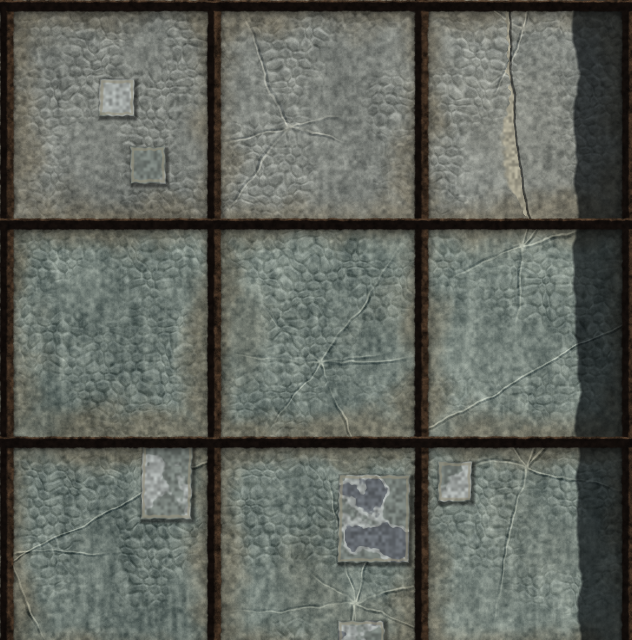
Reproduce this texture procedurally as a Shadertoy shader.

```glsl
// A weathered steel window: three by three panes of wired glass in rusty bars.
// Each pane gets streaked glass, faint wire mesh, edge dirt, thin cracks and
// glued patches; a ragged shadow falls down the right side.

float hash(vec2 p) {
  vec3 q = fract(p.xyx * vec3(0.1031, 0.103, 0.0973));
  q += dot(q, q.yzx + 33.33);
  return fract((q.x + q.y) * q.z);
}

float noise(vec2 p) {
  vec2 i = floor(p), f = fract(p);
  f = f * f * (3.0 - 2.0 * f);
  return mix(mix(hash(i), hash(i + vec2(1, 0)), f.x),
             mix(hash(i + vec2(0, 1)), hash(i + 1.0), f.x), f.y);
}

float fbm(vec2 p) {
  float sum = 0.0, amp = 0.533;
  for (int i = 0; i < 4; i++) {
    sum += amp * noise(p);
    p = p * 2.03 + 17.7;
    amp *= 0.5;
  }
  return sum;
}

// Soft line of half width w
float stroke(float d, float w) { return 1.0 - smoothstep(0.2 * w, w, abs(d)); }

// Honeycomb wire with cells one unit wide
float hexWire(vec2 p) {
  vec2 s = vec2(1, 1.732);
  vec2 a = mod(p, s) - 0.5 * s, b = mod(p - 0.5 * s, s) - 0.5 * s;
  vec2 g = abs(dot(a, a) < dot(b, b) ? a : b);
  return stroke(0.5 - max(g.x, dot(g, 0.5 * s)), 0.18);
}

float boxDist(vec2 p, vec2 halfSize) {
  vec2 d = abs(p) - halfSize;
  return max(d.x, d.y);
}

vec3 glassColor(vec2 uv, vec2 q, vec2 id) {
  float grain = fbm(uv * 130.0), top = step(1.5, id.y);
  float tone = 0.62 + 0.6 * (fbm(uv * 9.0 + id * 5.0) - 0.5) + 1.15 * (grain - 0.5)
             + (0.85 - 0.4 * top) * (fbm(uv * vec2(90, 16) + id * 3.0) - 0.5) + 0.11 * (id.x - 1.0);
  // Darker, bluer heart in each pane
  tone -= 0.22 * exp(-6.0 * dot(q - 0.5, q - 0.5)) * (1.0 - top);
  vec3 col = mix(vec3(0.31, 0.36, 0.345), vec3(0.57, 0.615, 0.58), tone);
  col = mix(col, dot(col, vec3(0.333)) * vec3(1.0, 1.0, 0.96), 0.1 + 0.6 * top);

  // Flat, wavering mesh that comes and goes; the top row shows its rows as ripples
  vec2 mesh = uv * vec2(48, 58) + 0.9 * vec2(noise(uv * 40.0), noise(uv * 40.0 + 40.0));
  float relief = hexWire(mesh + vec2(0.05, 0.25)) - 1.1 * hexWire(mesh);
  relief += 0.45 * top * sin(mesh.y * 7.255) * noise(uv * vec2(40, 90));
  col += 0.07 * relief * smoothstep(0.3, 0.85, noise(uv * 13.0 + 8.0) + 0.4 * q.y - 0.05);

  // Brown dirt creeping in from the pane edges
  float edge = min(min(q.x, 1.0 - q.x), min(q.y, 1.0 - q.y));
  float dirt = 1.0 - smoothstep(0.02, 0.18, edge + 0.22 * (fbm(uv * 16.0 + 3.0) - 0.45));
  dirt += 0.5 * smoothstep(0.5, 0.75, fbm(uv * 6.0 + 21.0)) * (1.3 - 0.5 * id.x);
  return mix(col, vec3(0.42, 0.39, 0.32) * (0.6 + 0.8 * grain), 0.58 * min(dirt, 1.0));
}

// Pale ridge with a dark side
float ridge(float d) { return 0.15 * stroke(d, 0.007) - 0.13 * stroke(d + 0.008, 0.009); }

// Rays leaving one impact point, and a long stray line in two panes
float cracks(vec2 q, vec2 id) {
  vec2 hub = id.x == 1.0 ? vec2(0.67 - 0.16 * id.y, 0.25 + 0.1 * id.y)
                         : vec2(0.25, 0.2) * id.x + vec2(0, 0.5);
  float rays = id.x > 0.5 ? 10.0 - 1.5 * id.y - 2.0 * id.x : 5.0 * step(id.y, 0.5);
  vec2 p = q - hub + 0.07 * (vec2(fbm(q * 5.0 + id), fbm(q * 5.0 + id + 31.0)) - 0.5);
  float shade = 0.15 * stroke(length(p), 0.03) * step(0.5, id.x);
  if (id.x == 2.0 * id.y) shade += ridge(p.y + hub.y - 0.45 + 0.4 * id.y - 0.5 * q.x);
  for (float k = 0.0; k < rays; k++) {
    float angle = 6.2832 * (k + 0.8 * hash(id * 7.0 + k)) / rays;
    float reach = 0.3 + 0.6 * hash(id * 11.0 + k + 5.0);
    vec2 dir = vec2(cos(angle), sin(angle));
    float along = dot(p, dir);
    float on = smoothstep(0.0, 0.02, along) * (1.0 - smoothstep(0.5 * reach, reach, along));
    shade += on * ridge(dot(p, vec2(-dir.y, dir.x))) * (0.2 + noise(q * 14.0 + k));
  }
  return shade;
}

// Glued squares on the bottom row and the top left
vec3 addPatches(vec3 col, vec2 q, vec2 id, float px) {
  bool bottom = id.y < 0.5, big = bottom && id.x == 1.0;
  if (!bottom && id.x + 2.0 - id.y > 0.5) return col;
  for (float i = 0.0; i < (bottom && !big ? 1.0 : 2.0); i++) {
    vec2 center = vec2(0.53, 0.58) + i * vec2(0.15, -0.31), size = vec2(0.083);
    if (bottom) {
      center = vec2(id.x < 1.5 ? 0.77 : 0.16, big ? 0.65 : 0.82) - i * vec2(0.06, 0.53);
      size = big ? vec2(0.17, 0.2) - i * vec2(0.06, 0.14) : vec2(0.12, 0.17) - id.x * vec2(0.02, 0.04);
    }
    vec2 p = q - center;
    p.x += 0.04 * p.y * (i - 0.5);
    float d = boxDist(p, size) + 0.008 * (noise(q * 45.0) - 0.5);
    col *= 1.0 - 0.45 * (1.0 - smoothstep(0.0, 0.02, boxDist(p - vec2(0.008, -0.01), size)));
    float blot = fbm(q * 9.0 + id * 4.0 + i * 9.0) - 0.18 * length(p / size);
    vec3 paper = mix(vec3(0.45, 0.48, 0.46), vec3(0.62, 0.64, 0.63), smoothstep(0.27, 0.36, blot));
    if (big) paper = mix(paper, vec3(0.38, 0.4, 0.42), smoothstep(0.4, 0.46, blot));
    paper = mix(paper * (0.8 + 0.4 * noise(q * 60.0)), vec3(0.58, 0.56, 0.48), 0.6 * stroke(d + 0.01, 0.01));
    col = mix(col, paper, 1.0 - smoothstep(-px, px, d));
  }
  return col;
}

void mainImage(out vec4 fragColor, in vec2 fragCoord) {
  vec2 uv = fragCoord / iResolution.xy, pitch = vec2(0.328, 0.341);
  float px = 1.0 / iResolution.y;
  vec2 cell = (uv - vec2(0.011, -0.032)) / pitch;
  vec2 id = clamp(floor(cell), 0.0, 2.0), q = cell - id;
  vec3 col = glassColor(uv, q, id) + cracks(q, id) * vec3(1, 0.96, 0.86);

  // Flaking split in the top right pane
  if (id.x + id.y > 3.5) {
    float s = q.x - 0.42 - 0.1 * (1.0 - q.y) * (1.0 - q.y) - 0.03 * (fbm(q * 12.0) - 0.5);
    float w = 0.01 + 0.07 * smoothstep(0.06, 0.2, q.y) * (1.0 - smoothstep(0.4, 0.62, q.y));
    float flake = smoothstep(-w, -0.6 * w, s + 0.03 * noise(q * 40.0) - 0.01) * step(s, 0.0);
    col = mix(col, vec3(0.68, 0.66, 0.58) * (0.75 + 0.4 * noise(q * 70.0)), 0.85 * flake);
    col *= 1.0 - 0.5 * stroke(s - 0.004, 0.009);
  }
  col = addPatches(col, q, id, px * 3.0);

  // Ragged shadow
  float ragged = 0.906 - 0.008 * uv.y + 0.022 * fbm(vec2(uv.y * 18.0, 4));
  col *= mix(vec3(1), vec3(0.36, 0.38, 0.4), smoothstep(-0.003, 0.003, uv.x - ragged));

  // Bars: black on one side and rusty on the other
  vec2 off = (fract(cell + 0.5) - 0.5) * pitch;
  float crust = 0.003 * (fbm(uv * 130.0) - 0.5), rust = fbm(uv * 150.0 + 6.0);
  vec2 d = abs(off) - vec2(0.0105, 0.0085) + crust;
  col *= 1.0 - 0.6 * exp(-max(-off.y - 0.007, 0.0) * 130.0) * step(off.y, 0.0);
  col *= 1.0 - 0.4 * exp(-max(d.x, 0.0) * 250.0);
  vec3 rusty = vec3(0.24, 0.18, 0.13) * (0.2 + 1.3 * rust);
  vec3 black = vec3(0.065, 0.047, 0.038) * (0.5 + rust);
  vec2 lit = smoothstep(vec2(-0.002, 0.004), vec2(0.002, 0.007), off + crust);
  col = mix(col, mix(black, rusty, lit.x), 1.0 - smoothstep(-px, px, d.x));
  col = mix(col, mix(black, rusty * 1.25, lit.y), 1.0 - smoothstep(-px, px, d.y));
  fragColor = vec4(clamp(col, 0.0, 1.0), 1.0);
}
```
